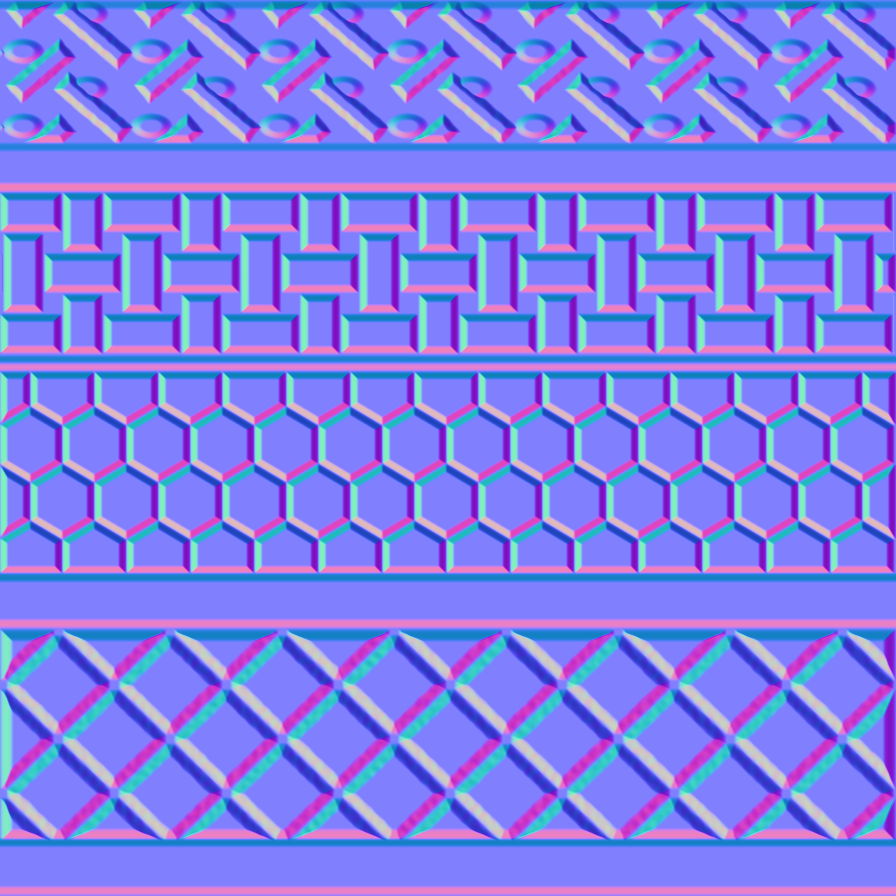
A WebGL 1 fragment shader for this texture map:

```glsl
precision highp float;

uniform vec2 u_resolution;

// The canvas spans this many layout units, y running downwards
const float CANVAS = 768.0;

vec2 hashGradient(vec2 cell) {
  float n = fract(sin(dot(cell, vec2(127.1, 311.7))) * 4375.85);
  return vec2(cos(n * 6.2832), sin(n * 6.2832));
}

float gradientNoise(vec2 p) {
  vec2 i = floor(p);
  vec2 f = fract(p);
  vec2 u = f * f * (3.0 - 2.0 * f);
  float a = dot(hashGradient(i), f);
  float b = dot(hashGradient(i + vec2(1.0, 0.0)), f - vec2(1.0, 0.0));
  float c = dot(hashGradient(i + vec2(0.0, 1.0)), f - vec2(0.0, 1.0));
  float d = dot(hashGradient(i + 1.0), f - 1.0);
  return mix(mix(a, b, u.x), mix(c, d, u.x), u.y);
}

// Offset from the nearest lattice centre
vec2 repeatAround(vec2 p, vec2 centre, vec2 period) {
  return mod(p - centre + 0.5 * period, period) - 0.5 * period;
}

// Raised shape with sloping sides; dist is negative inside
float bevel(float dist, float width, float slope) {
  return width * slope * smoothstep(0.0, width, -dist);
}

float rowDistance(float y, float top, float bottom) {
  return max(top - y, y - bottom);
}

float bandDistance(vec2 p, float top, float bottom) {
  return max(rowDistance(p.y, top, bottom), max(-p.x, p.x - CANVAS));
}

float barDistance(vec2 q, vec2 direction, vec2 halfSize) {
  vec2 local = vec2(dot(q, direction), dot(q, vec2(-direction.y, direction.x)));
  vec2 d = abs(local) - halfSize;
  return max(d.x, d.y);
}

float hexDistance(vec2 q, float halfWidth) {
  q = abs(q);
  return max(q.x, 0.5 * q.x + 0.866 * q.y) - halfWidth;
}

// Diamond with its four corners cut off
float diamondDistance(vec2 q, vec2 halfSize, float cut) {
  q = abs(q);
  float sides = (q.x / halfSize.x + q.y / halfSize.y - 1.0) * 33.4;
  vec2 corners = q - halfSize + cut;
  return max(sides, max(corners.x, corners.y));
}

// Slanted strands with rounded ends tucked between them
float strandHeight(vec2 p, float rough) {
  vec2 period = vec2(CANVAS / 7.0, 64.0);
  float band = bandDistance(p, 1.0, 123.0);
  float falling = barDistance(repeatAround(p, vec2(80.0, 29.0), period), vec2(0.76, 0.65), vec2(37.0, 10.5));
  float rising = barDistance(repeatAround(p, vec2(35.0, 61.0), period), vec2(0.76, -0.65), vec2(31.0, 11.0));
  vec2 q = repeatAround(p, vec2(20.0, 44.0), period);
  vec2 r = repeatAround(p, vec2(75.0, 76.0), period);
  float ends = min(length(q * vec2(0.6, 1.0)), length(r * vec2(0.6, 1.0))) - 11.0;
  float strands = bevel(max(min(falling, rising) + rough, band), 7.5, 1.35);
  return max(strands, bevel(max(ends, band), 6.0, 0.9));
}

// Over-and-under square weave
float basketHeight(vec2 p) {
  vec2 pitch = vec2(50.86, 52.0);
  vec2 s = (p - vec2(20.0, 234.0)) / pitch + 0.5;
  vec2 q = abs(fract(s) - 0.5) * pitch;
  float vertical = 1.0 - mod(floor(s.x) + floor(s.y), 2.0);
  q = mix(q, q.yx, vertical);
  float over = max(q.x - 34.0, q.y - 17.0);
  float neighbour = max(q.x - 17.0, 18.0 - q.y);
  return bevel(max(min(over, neighbour), bandDistance(p, 165.0, 303.5)), 7.0, 1.4);
}

float honeycombHeight(vec2 p) {
  vec2 period = vec2(CANVAS / 14.0, 97.8);
  vec2 squash = vec2(1.0, 0.971);
  float a = hexDistance(repeatAround(p, vec2(26.0, 381.0), period) * squash, 0.5 * period.x);
  float b = hexDistance(repeatAround(p, vec2(26.0 + 0.5 * period.x, 429.9), period) * squash, 0.5 * period.x);
  return bevel(max(min(a, b), bandDistance(p, 318.5, 491.5)), 6.5, 1.4);
}

float latticeHeight(vec2 p, float rough) {
  vec2 period = vec2(CANVAS / 8.0, 93.0);
  float a = diamondDistance(repeatAround(p, vec2(98.0, 633.5), period), 0.5 * period, 3.5);
  float b = diamondDistance(repeatAround(p, vec2(50.0, 587.0), period), 0.5 * period, 3.5);
  return bevel(max(min(a, b) + rough, bandDistance(p, 539.0, 721.0)), 11.0, 1.1);
}

// Plain rails between the patterned bands
float railHeight(float y) {
  float h = bevel(rowDistance(y, 0.0, 164.5), 8.0, 0.7);
  h += bevel(rowDistance(y, 122.0, 164.5), 8.0, 0.7);
  h += bevel(rowDistance(y, 304.5, 318.0), 6.5, 0.9);
  h += bevel(rowDistance(y, 491.0, 538.5), 8.0, 1.1);
  return h + bevel(rowDistance(y, 718.0, 767.5), 8.0, 1.1);
}

float surfaceHeight(vec2 p) {
  float rough = 0.9 * gradientNoise(p / 7.0);
  return railHeight(p.y) + strandHeight(p, rough) + basketHeight(p)
    + honeycombHeight(p) + latticeHeight(p, rough);
}

void main() {
  vec2 uv = gl_FragCoord.xy / u_resolution;
  vec2 p = vec2(uv.x, 1.0 - uv.y) * CANVAS;
  vec2 e = vec2(1.2, 0.0);
  float slopeX = (surfaceHeight(p + e.xy) - surfaceHeight(p - e.xy)) / (2.0 * e.x);
  float slopeY = (surfaceHeight(p - e.yx) - surfaceHeight(p + e.yx)) / (2.0 * e.x);
  // Vertical slope in red, horizontal slope in green
  vec3 normal = normalize(vec3(slopeY, slopeX, 1.0));
  gl_FragColor = vec4(normal * 0.5 + 0.5, 1.0);
}
```
